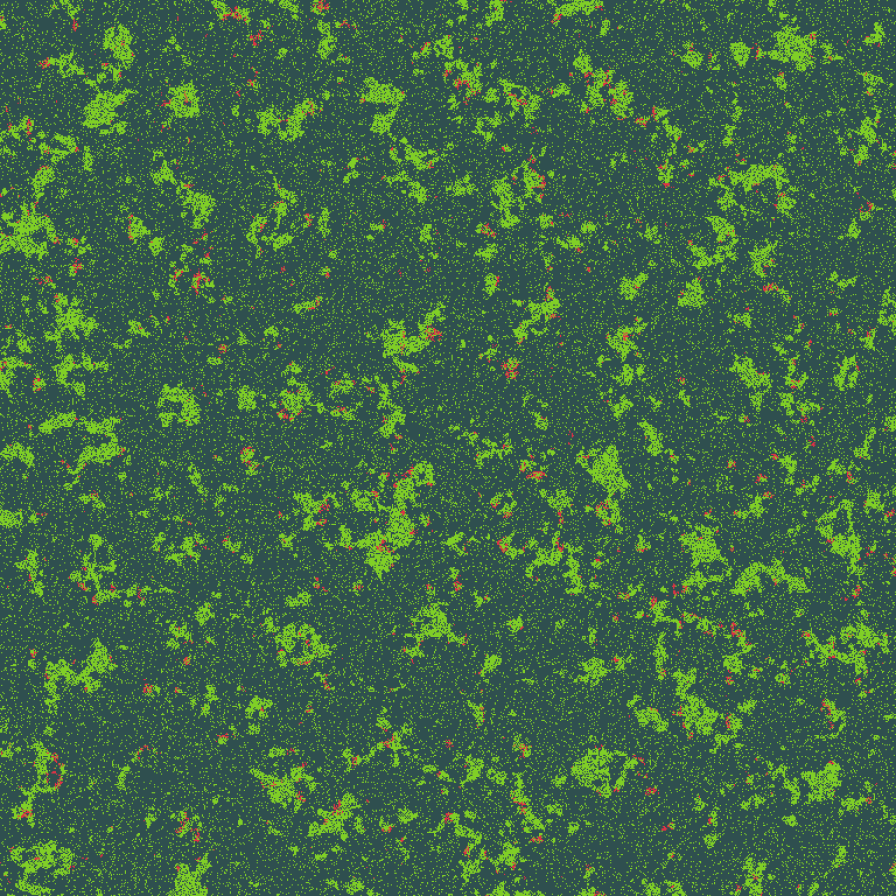
This texture is drawn by a Shadertoy shader. Its source:

```glsl
// Ragged clumps and loose grains of green moss with red embers on dark slate.

const float CELLS = 768.0;                      // grains along the canvas height
const vec3 SLATE = vec3(0.184, 0.310, 0.310);
const vec3 MOSS  = vec3(0.500, 0.810, 0.150);
const vec3 EMBER = vec3(0.870, 0.200, 0.270);

// Sine-free hash of a lattice point, 0 to 1.
float hash(vec2 p, float seed) {
    vec3 q = fract(vec3(p.xyx) * 0.1031 + seed * 0.1373);
    q += dot(q, q.yzx + 33.33);
    return fract((q.x + q.y) * q.z);
}

// Smooth value noise.
float noise(vec2 p, float seed) {
    vec2 i = floor(p), f = fract(p);
    vec2 u = f * f * (3.0 - 2.0 * f);
    float low  = mix(hash(i, seed), hash(i + vec2(1, 0), seed), u.x);
    float high = mix(hash(i + vec2(0, 1), seed), hash(i + vec2(1, 1), seed), u.x);
    return mix(low, high, u.y);
}

// Octaves from broad clumps down to ragged edges, each one turned.
float clumpField(vec2 cell, float broadSize) {
    const mat2 turn = mat2(0.8, 0.6, -0.6, 0.8);
    vec4 weight = vec4(0.35, 0.35, 0.30, 0.15);
    vec2 p = turn * cell / broadSize;
    float sum = 0.0;
    for (int k = 0; k < 4; k++) {
        sum += weight[k] * noise(p, float(k) + 1.0);
        p = turn * p * 2.0 + 17.3;
    }
    return sum;
}

// Colour of one grain cell.
vec3 grainColor(vec2 cell) {
    float field = clumpField(cell, 24.0);
    float density = mix(0.088, 0.76, smoothstep(0.685, 0.735, field));
    vec3 color = hash(cell, 7.0) < density ? MOSS : SLATE;

    // Embers gather in small groups along thin parts and rims of clumps.
    float rim = smoothstep(0.65, 0.69, field) * (1.0 - smoothstep(0.76, 0.80, field));
    float group = smoothstep(0.72, 0.84, noise(cell / 8.0, 9.0));
    return hash(cell, 11.0) < 0.45 * rim * group ? EMBER : color;
}

void mainImage(out vec4 fragColor, in vec2 fragCoord) {
    // Pixel footprint in grain cells.
    float scale = CELLS / iResolution.y;
    vec2 lower = (fragCoord - 0.5) * scale;
    vec2 upper = lower + scale;
    vec2 first = floor(lower);

    // Average the cells by the area each covers in the pixel.
    vec3 sum = vec3(0.0);
    float total = 0.0;
    for (int y = 0; y < 4; y++) {
        for (int x = 0; x < 4; x++) {
            vec2 cell = first + vec2(x, y);
            vec2 overlap = max(min(upper, cell + 1.0) - max(lower, cell), 0.0);
            float area = overlap.x * overlap.y;
            if (area > 0.0) {
                sum += area * grainColor(cell);
                total += area;
            }
        }
    }
    fragColor = vec4(sum / total, 1.0);
}
```
